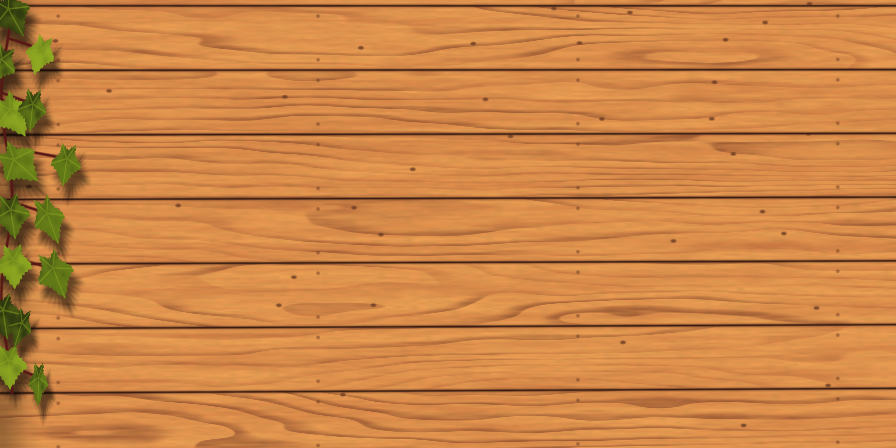
This texture is drawn by a WebGL 2 fragment shader. Its source:

```glsl
#version 300 es
precision highp float;
// Seven horizontal pine planks with dark seams and a leafy vine on the left edge.
uniform vec2 u_resolution;
out vec4 fragColor;

const vec3 LIGHT_WOOD = vec3(0.90, 0.61, 0.32);
const vec3 WARM_WOOD = vec3(0.80, 0.48, 0.26);
const vec3 DARK_GRAIN = vec3(0.52, 0.29, 0.17);
const vec3 SEAM = vec3(0.22, 0.11, 0.07);
const vec3 LEAF_DARK = vec3(0.19, 0.23, 0.06);
const vec3 LEAF_MID = vec3(0.38, 0.47, 0.09);
const vec3 LEAF_LIGHT = vec3(0.56, 0.66, 0.13);
const vec3 STEM = vec3(0.34, 0.09, 0.08);
const int INNER_LEAVES = 8;
const int LEAVES = 15;

struct Leaf { vec2 pos; vec2 dir; float size; float squash; float tone; };

float hash(vec2 p) {
  vec3 q = fract(p.xyx * 0.1031);
  q += dot(q, q.yzx + 33.33);
  return fract((q.x + q.y) * q.z);
}

float noise(vec2 p) {
  vec2 i = floor(p), f = fract(p);
  f = f * f * (3.0 - 2.0 * f);
  return mix(mix(hash(i), hash(i + vec2(1, 0)), f.x),
             mix(hash(i + vec2(0, 1)), hash(i + vec2(1, 1)), f.x), f.y);
}

float segment(vec2 p, vec2 a, vec2 b) {
  vec2 d = b - a;
  return length(p - a - d * clamp(dot(p - a, d) / dot(d, d), 0.0, 1.0));
}

// Small dark marks, one candidate per cell; x runs along the plank
float specks(vec2 p, vec2 cell, float chance, float radius) {
  vec2 id = floor(p / cell);
  vec2 jitter = 0.2 + 0.6 * vec2(hash(id + 3.7), hash(id + 9.1));
  vec2 d = (p - (id + jitter) * cell) * vec2(0.65, 1.0);
  return step(hash(id + 21.0), chance) * (1.0 - smoothstep(0.3, 1.0, length(d) / radius));
}

// Wood of one plank; v goes 0..1 across it
vec3 plank(float x, float v, float id) {
  vec2 seed = vec2(17.3, 41.7) * (id + 3.0);
  float height = 0.143;
  float rings = 4.0 * v + 5.0 * noise(vec2(x * 1.3, v * 1.4) + seed)
              + 0.6 * noise(vec2(x * 7.0, v * 6.0) + seed);
  float s = fract(rings);
  float line = smoothstep(0.55, 0.93, s) * (1.0 - smoothstep(0.94, 1.0, s));
  float patchy = smoothstep(0.3, 0.8, noise(vec2(x * 2.5, v * 3.0) + seed + 5.0));
  float streak = noise(vec2(x * 3.0, v * 12.0) + seed);
  float fibre = noise(vec2(x * 16.0, v * 30.0) + seed);
  float pores = noise(vec2(x * 55.0, v * 36.0) + seed);
  float warm = 0.5 * streak + 0.4 * fibre + 0.3 * pores - 0.28 + 0.15 * (hash(seed) - 0.5);
  vec3 col = mix(LIGHT_WOOD, WARM_WOOD, clamp(warm + 0.3 * line, 0.0, 1.0));
  col = mix(col, DARK_GRAIN, line * (0.08 + 0.55 * patchy) * (0.5 + 0.5 * fibre));
  col *= 0.95 + 0.1 * pores;
  // Knots at random, and faint nail marks in regular columns
  float marks = 0.8 * specks(vec2(x, v * height) + seed, vec2(0.22, 0.07), 0.22, 0.006);
  float nailX = (fract((x - 0.42) / 0.58) - 0.5) * 0.58;
  float nailY = (abs(v - 0.5) - 0.34) * height;
  marks += 0.5 * (1.0 - smoothstep(0.002, 0.006, length(vec2(nailX, nailY))));
  return mix(col, DARK_GRAIN * 0.8, clamp(marks, 0.0, 1.0));
}

vec3 planks(vec2 p, float px) {
  float pitch = 0.1441 - 0.0009 * p.x;
  float row = (1.0 - p.y - 0.013) / pitch;
  float v = fract(row);
  float gap = min(v, 1.0 - v) * pitch;
  vec3 col = plank(p.x, v, floor(row));
  col = mix(col, DARK_GRAIN, 0.45 * (1.0 - smoothstep(0.001, 0.008, gap)));
  float wear = 0.0003 * noise(vec2(p.x * 30.0, floor(row + 0.5)));
  return mix(col, SEAM, 1.0 - smoothstep(-px, px, gap - 0.0018 - wear));
}

float vineX(float y) { return 0.015 + 0.012 * sin(14.0 * y); }

// Inner leaves hug the edge; outer ones reach furthest near the middle
Leaf leafAt(int i) {
  float k = float(i < INNER_LEAVES ? i : i - INNER_LEAVES);
  float r = hash(vec2(float(i), 4.0)), r2 = hash(vec2(float(i), 11.0));
  float even = 1.0 - mod(k, 2.0);
  float reach = 0.04 + 0.07 * exp(-(k - 2.5) * (k - 2.5) / 3.0) + 0.045 * even;
  bool inner = i < INNER_LEAVES;
  vec2 pos = inner ? vec2(0.035 * r, 0.98 - 0.112 * k) : vec2(reach, 0.89 - 0.122 * k);
  float angle = inner ? 2.0 * r2 - 0.6 : 0.9 * r2 - 0.3;
  return Leaf(pos, vec2(sin(angle), -cos(angle)), 0.058 + 0.018 * r2,
              inner ? 0.8 : mix(0.4, 0.8, r), hash(vec2(float(i), 27.0)));
}

vec2 leafLocal(vec2 p, Leaf leaf) {
  vec2 d = p - leaf.pos;
  return vec2(dot(d, vec2(-leaf.dir.y, leaf.dir.x)) / leaf.squash, dot(d, leaf.dir));
}

// Five pointed lobes with a toothed rim
float leafDistance(vec2 q, float size) {
  float a = atan(q.x, q.y);
  float rim = 0.66 + 0.14 * (1.0 - 2.0 * abs(sin(2.5 * a))) + 0.2 * cos(a) + 0.03 * cos(27.0 * a);
  return length(q) - size * rim;
}

vec3 leafColor(vec2 q, Leaf leaf) {
  float tone = leaf.tone + 0.35 * noise(q * 45.0) - 0.15 + 1.5 * q.x;
  vec3 col = mix(LEAF_DARK, LEAF_MID, smoothstep(0.0, 0.5, tone));
  col = mix(col, LEAF_LIGHT, smoothstep(0.5, 1.1, tone));
  float vein = abs(sin(2.5 * atan(q.x, q.y))) * length(q) / 2.5;
  return mix(col, LEAF_LIGHT, 0.45 * (1.0 - smoothstep(0.0006, 0.003, vein)));
}

void main() {
  float px = 1.0 / u_resolution.y;
  vec2 p = gl_FragCoord.xy * px;
  vec3 col = planks(p, px);

  // Soft shadow down and right of the foliage, then the stems
  float shade = 1.0, stem = abs(p.x - vineX(p.y)) + 0.1 * step(p.y, 0.12);
  for (int i = 0; i < LEAVES; i++) {
    Leaf leaf = leafAt(i);
    shade = min(shade, leafDistance(leafLocal(p + vec2(-0.012, 0.028), leaf), leaf.size));
    float rootY = leaf.pos.y + 0.025;
    stem = min(stem, segment(p, vec2(vineX(rootY), rootY), leaf.pos));
  }
  col *= 1.0 - 0.55 * (1.0 - smoothstep(-0.02, 0.025, shade));
  col *= 1.0 - 0.3 * (1.0 - smoothstep(0.0, 0.1, p.x));
  col = mix(col, STEM, 1.0 - smoothstep(-px, px, stem - 0.003));

  for (int i = 0; i < LEAVES; i++) {
    Leaf leaf = leafAt(i);
    vec2 q = leafLocal(p, leaf);
    float cover = 1.0 - smoothstep(-px, px, leafDistance(q, leaf.size));
    col = mix(col, leafColor(q, leaf), cover);
  }
  fragColor = vec4(col, 1.0);
}
```
